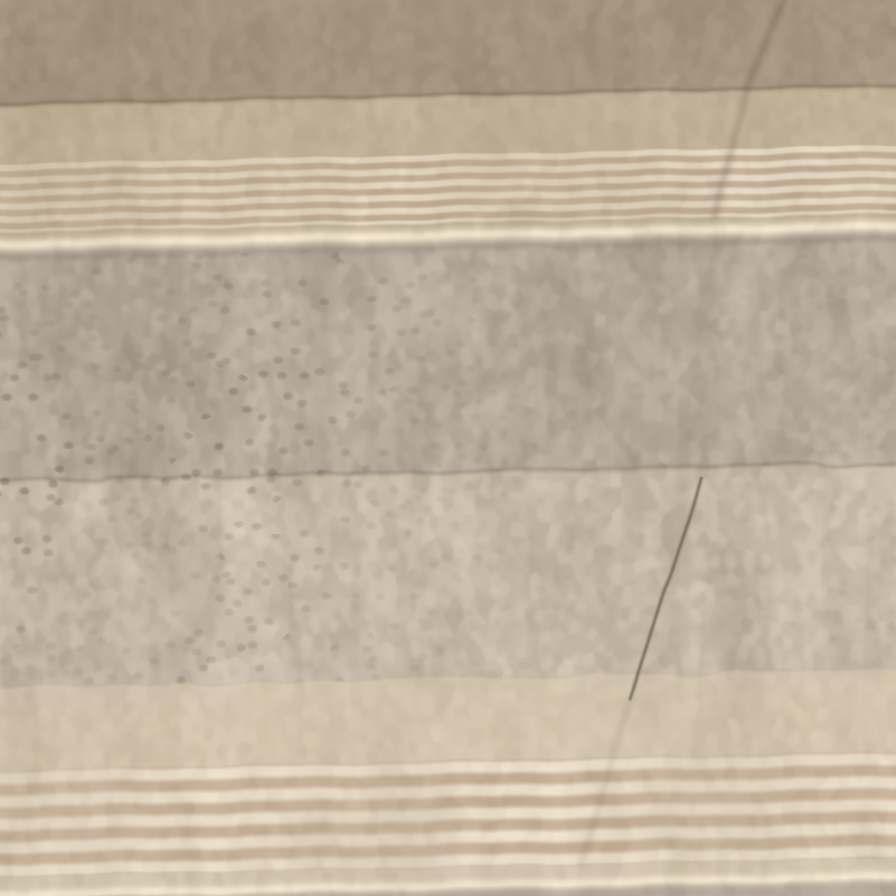
Write a Shadertoy shader that draws this texture.

```glsl
const vec3 UPPER_RISER = vec3(0.64, 0.58, 0.50);
const vec3 UPPER_TREAD = vec3(0.75, 0.685, 0.59);
const vec3 LOWER_RISER = vec3(0.70, 0.655, 0.60);
const vec3 LOWER_TREAD = vec3(0.765, 0.715, 0.645);
const vec3 FRONT_STRIP = vec3(0.82, 0.76, 0.675);
const vec3 GROOVE_DARK = vec3(0.75, 0.66, 0.56);
const vec3 RIDGE_LIGHT = vec3(0.91, 0.865, 0.79);
const vec3 NOSING = vec3(0.93, 0.88, 0.79);
const vec3 CRACK = vec3(0.40, 0.35, 0.30);

const float SLOPE = 0.021;          // rise of the steps to the right
const float SOFTNESS = 0.0025;      // half width of band edges
const float UPPER_BACK = 0.883;     // heights at the left border
const float LOWER_BACK = 0.462;
const float STRIP_BACK = 0.232;
const vec2 UPPER_GROOVES = vec2(0.741, 0.818);
const vec2 LOWER_GROOVES = vec2(0.022, 0.140);
const float UPPER_PITCH = 0.0145;
const float LOWER_PITCH = 0.0260;
const float UPPER_NOSE = 0.727;
const float LOWER_NOSE = 0.001;
const float MOTTLE = 0.085;
const float GRAIN = 0.075;
const float PIT_DEPTH = 0.13;

// Crack joints from top to bottom, and the strength of each span
const vec2 JOINTS[6] = vec2[6](vec2(0.875, 1.0), vec2(0.833, 0.90),
    vec2(0.797, 0.76), vec2(0.783, 0.466), vec2(0.703, 0.22), vec2(0.65, 0.036));
const float SPANS[5] = float[5](0.30, 0.22, 0.03, 0.70, 0.12);

vec3 hash3(vec2 p) {
    vec3 q = fract(vec3(p.xyx) * vec3(0.1031, 0.1030, 0.0973));
    q += dot(q, q.yxz + 33.33);
    return fract((q.xxy + q.yzz) * q.zyx);
}

// Cellular noise: blended cell value, nearest distance, nearest cell id
vec3 cellular(vec2 p) {
    vec2 cell = floor(p);
    float sum = 0.0, weight = 0.0, nearest = 9.0, id = 0.0;
    for (int j = -1; j <= 1; j++)
    for (int i = -1; i <= 1; i++) {
        vec2 c = cell + vec2(i, j);
        vec3 h = hash3(c + 100.0);
        vec2 d = c + h.xy - p;
        float d2 = dot(d, d), w = exp(-5.0 * d2);
        sum += w * h.z;
        weight += w;
        if (d2 < nearest) { nearest = d2; id = h.z; }
    }
    return vec3(sum / weight, sqrt(nearest), id);
}

float above(float edge, float h) {
    return smoothstep(edge - SOFTNESS, edge + SOFTNESS, h);
}

float line(float h, float center, float width) {
    float d = (h - center) / width;
    return exp(-d * d);
}

// Parallel ridges with uneven wear along their length
vec3 addGrooves(vec3 color, float h, vec2 span, float pitch, float wear) {
    float ridge = 0.5 + 0.5 * cos(6.28318 * (h - span.y + 0.3 * pitch) / pitch);
    vec3 ribbed = mix(GROOVE_DARK, RIDGE_LIGHT, smoothstep(0.05, 0.95, ridge));
    float mask = above(span.x, h) * (1.0 - above(span.y, h));
    return mix(color, ribbed, mask * wear);
}

float crackAmount(vec2 p) {
    float amount = 0.0;
    for (int i = 0; i < 5; i++) {
        vec2 a = JOINTS[i], b = JOINTS[i + 1];
        float t = clamp(dot(p - a, b - a) / dot(b - a, b - a), 0.0, 1.0);
        float d = length(p - mix(a, b, t));
        float width = i == 3 ? 0.0022 : 0.0055;
        amount = max(amount, SPANS[i] * line(d, 0.0, width));
    }
    return amount;
}

void mainImage(out vec4 fragColor, in vec2 fragCoord) {
    vec2 uv = fragCoord / iResolution.xy;
    float broad = cellular(uv * vec2(6.0, 5.0)).x - 0.5;
    float mottle = cellular(uv * vec2(24.0, 21.0)).x - 0.5;
    float grain = cellular(uv * vec2(95.0, 75.0)).x - 0.5;
    float streak = cellular(uv * vec2(60.0, 9.0) + 7.0).x - 0.5;
    vec3 pits = cellular(uv * vec2(48.0, 62.0) + 31.0);

    // Sloped height with slight waviness
    float h = uv.y - SLOPE * uv.x;
    h += 0.0008 * sin(uv.x * 31.0 + uv.y * 9.0) + 0.0005 * sin(uv.x * 83.0);
    float worn = h + 0.006 * mottle;

    // Flat bands, from the bottom up
    vec3 color = mix(LOWER_RISER, FRONT_STRIP, above(LOWER_NOSE, h));
    color = mix(color, LOWER_TREAD, above(STRIP_BACK, worn));
    color = mix(color, LOWER_RISER, above(LOWER_BACK, worn));
    color = mix(color, UPPER_TREAD, above(UPPER_NOSE, h));
    color = mix(color, UPPER_RISER, above(UPPER_BACK, h));

    // Grooves, bright nosings and dark seams
    float wear = 0.85 + 0.5 * broad;
    color = addGrooves(color, h, UPPER_GROOVES, UPPER_PITCH, 0.8 * wear);
    color = addGrooves(color, h, LOWER_GROOVES, LOWER_PITCH, 0.9 * wear);
    color = mix(color, NOSING, max(line(h, UPPER_NOSE, 0.007), line(h, LOWER_NOSE, 0.006)));
    color -= 0.09 * line(h, UPPER_BACK, 0.003) + 0.08 * line(worn, LOWER_BACK, 0.003);
    color -= 0.05 * line(h, UPPER_NOSE - 0.014, 0.005);

    // Stone surface, roughest on the lower riser and tread
    float rough = above(STRIP_BACK, h) * (1.0 - above(UPPER_NOSE - 0.015, h));
    float texture1 = MOTTLE * (0.5 * broad + 0.6 * mottle) + GRAIN * grain + 0.04 * streak;
    color += texture1 * mix(0.55, 1.0, rough);
    float leftWear = 1.0 - smoothstep(0.05, 0.65, uv.x);
    float pit = (1.0 - smoothstep(0.12, 0.38, pits.y)) * step(0.62, pits.z);
    color -= PIT_DEPTH * pit * rough * (0.15 + 0.85 * leftWear) * (0.6 + broad);

    color = mix(color, CRACK, crackAmount(uv + vec2(0.003 * mottle, 0.0)));
    fragColor = vec4(clamp(color, 0.0, 1.0), 1.0);
}
```
